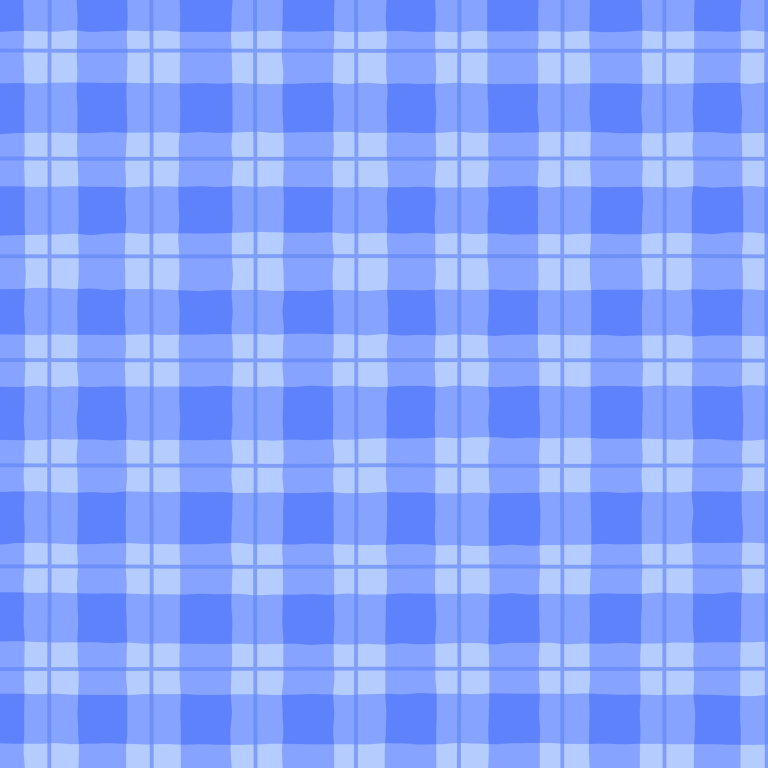
Reproduce this pattern procedurally as a Shadertoy shader.

```glsl
float hash(vec2 p) {
    return fract(sin(dot(p, vec2(127.1, 311.7))) * 43758.5453);
}

// Signed value noise along t, with one independent track per seed
float noise(float t, float seed) {
    float i = floor(t);
    float f = t - i;
    float a = hash(vec2(i, seed));
    float b = hash(vec2(i + 1.0, seed));
    return mix(a, b, f * f * (3.0 - 2.0 * f)) * 2.0 - 1.0;
}

// Shift of a hand-cut edge: fixed offset, slow drift and fine wobble
float edgeShift(float along, float seed, float jitter) {
    return jitter * (hash(vec2(seed, 4.7)) * 2.0 - 1.0)
         + 0.012 * noise(along * 3.0, seed)
         + 0.008 * noise(along * 42.0, seed + 0.5);
}

// Wide stripe filling the middle of each repeat
float wideStripe(float across, float along, float seed, float jitter, float blur) {
    float id = floor(across);
    float f = across - id;
    float start = 0.26 + edgeShift(along, seed + 2.0 * id, jitter);
    float end = 0.742 + edgeShift(along, seed + 2.0 * id + 1.0, jitter);
    return smoothstep(-blur, blur, min(f - start, end - f));
}

// Thin line in the gap between two wide stripes
float thinLine(float across, float along, float seed, float jitter, float blur) {
    float id = round(across);
    float center = id - 0.02 + jitter * (hash(vec2(id, seed)) * 2.0 - 1.0)
                 + 0.003 * noise(along * 8.0, seed + id);
    return 1.0 - smoothstep(-blur, blur, abs(across - center) - 0.019);
}

void mainImage(out vec4 fragColor, in vec2 fragCoord) {
    vec2 uv = fragCoord / iResolution.y;
    float blur = 7.5 * 0.7 / iResolution.y;

    // Seven and a half repeats each way, counted from the upper left
    float column = uv.x * 7.5 - 0.506;
    float row = (1.0 - uv.y) * 7.5 - 0.545;

    // Overlapping stripes give three tones
    float tone = wideStripe(column, uv.y, 20.0, 0.015, blur)
               + wideStripe(row, uv.x, 60.0, 0.03, blur);
    vec3 pale = vec3(0.71, 0.80, 1.0);
    vec3 medium = vec3(0.52, 0.64, 1.0);
    vec3 deep = vec3(0.37, 0.51, 0.99);
    vec3 color = mix(pale, medium, min(tone, 1.0));
    color = mix(color, deep, max(tone - 1.0, 0.0));

    // Translucent thin lines
    float line = max(thinLine(column, uv.y, 11.0, 0.01, blur),
                     thinLine(row, uv.x, 37.0, 0.035, blur));
    color = mix(color, vec3(0.37, 0.51, 0.96), 0.62 * line);

    fragColor = vec4(color, 1.0);
}
```
